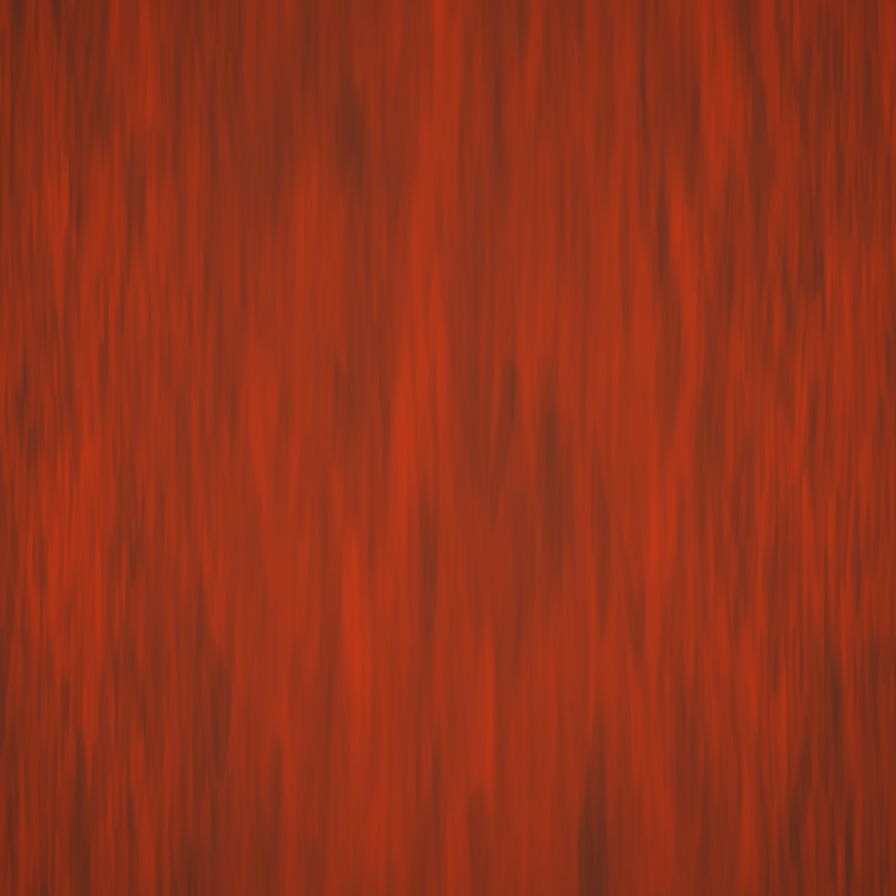
Reproduce this texture procedurally as a WebGL 2 fragment shader.

```glsl
#version 300 es
precision highp float;

uniform vec2 u_resolution;
out vec4 fragColor;

// Colours of the stain
const vec3 DULL_BROWN = vec3(0.478, 0.204, 0.125);
const vec3 VIVID_RED = vec3(0.738, 0.222, 0.099);

// Cells per canvas, across and along the grain
const vec2 BROAD_SCALE = vec2(15.0, 2.8);
const vec2 STREAK_SCALE = vec2(52.0, 5.5);
const vec2 FINE_SCALE = vec2(120.0, 8.0);
const vec2 FIBRE_SCALE = vec2(245.0, 18.0);
const vec2 FLECK_SCALE = vec2(62.0, 6.0);

// Strength of each layer
const float BROAD_GAIN = 0.42;
const float STREAK_GAIN = 0.50;
const float FINE_GAIN = 0.38;
const float FIBRE_GAIN_CENTRE = 0.18;
const float FIBRE_GAIN_SIDE = 0.62;
const float FLECK_GAIN = 0.30;
const float MEAN_TONE = 0.55;

// How far each layer follows the bend; unlike signs make layers cross
const float BROAD_BEND = 1.0;
const float STREAK_BEND = 1.3;
const float FINE_BEND = -0.7;
const float FIBRE_BEND = 0.4;
const float FLECK_BEND = -1.0;

const float CELL_SHARPNESS = 6.0;
const float VIGNETTE = 0.44;

// Two jitter values and one brightness per cell
vec3 hash3(vec2 cell) {
    vec3 q = fract(cell.xyx * vec3(0.1031, 0.1030, 0.0973));
    q += dot(q, q.yxz + 33.33);
    return fract((q.xxy + q.yzz) * q.zyx);
}

// Cellular noise with softly blended cells, 0 to 1
float softCells(vec2 p, float seed) {
    p += seed * vec2(17.3, 41.7);
    vec2 base = floor(p);
    vec2 local = p - base;
    float total = 0.0;
    float weightSum = 0.0;
    for (int j = -1; j <= 1; j++) {
        for (int i = -1; i <= 1; i++) {
            vec2 offset = vec2(i, j);
            vec3 cell = hash3(base + offset);
            vec2 d = offset + cell.xy - local;
            float weight = exp(-CELL_SHARPNESS * dot(d, d));
            total += weight * cell.z;
            weightSum += weight;
        }
    }
    return total / weightSum;
}

// Layered sines: sideways shift of the grain
float grainBend(vec2 p) {
    float bend = 0.0050 * sin(p.y * 8.0 + 2.0 * sin(p.x * 13.0));
    return bend + 0.0020 * sin(p.y * 17.0 + p.x * 41.0);
}

// One layer of grain, centred on zero
float grainLayer(vec2 p, float shift, vec2 scale, float seed) {
    return softCells(vec2(p.x + shift, p.y) * scale, seed) - 0.5;
}

// Tone of the wood, from dull to vivid
float grainTone(vec2 p, float side) {
    float bend = grainBend(p);
    float fibreGain = mix(FIBRE_GAIN_CENTRE, FIBRE_GAIN_SIDE, side);
    float tone = MEAN_TONE;
    tone += BROAD_GAIN * grainLayer(p, BROAD_BEND * bend, BROAD_SCALE, 1.0);
    tone += STREAK_GAIN * grainLayer(p, STREAK_BEND * bend, STREAK_SCALE, 2.0);
    tone += FINE_GAIN * grainLayer(p, FINE_BEND * bend, FINE_SCALE, 3.0);
    tone += fibreGain * grainLayer(p, FIBRE_BEND * bend, FIBRE_SCALE, 4.0);

    // Sparse, slender dark flecks
    float fleck = grainLayer(p, FLECK_BEND * bend, FLECK_SCALE, 5.0);
    return tone - FLECK_GAIN * (1.0 - smoothstep(-0.46, -0.22, fleck));
}

void main() {
    vec2 uv = gl_FragCoord.xy / u_resolution;
    vec2 p = gl_FragCoord.xy / u_resolution.y;
    vec2 centred = uv - 0.5;

    // Fibres grow crisper towards the left and right sides
    float side = smoothstep(0.12, 0.46, abs(centred.x));
    float tone = clamp(grainTone(p, side), -0.1, 1.1);

    vec3 colour = mix(DULL_BROWN, VIVID_RED, tone);
    colour *= 1.0 - VIGNETTE * dot(centred, centred);
    fragColor = vec4(colour, 1.0);
}
```
